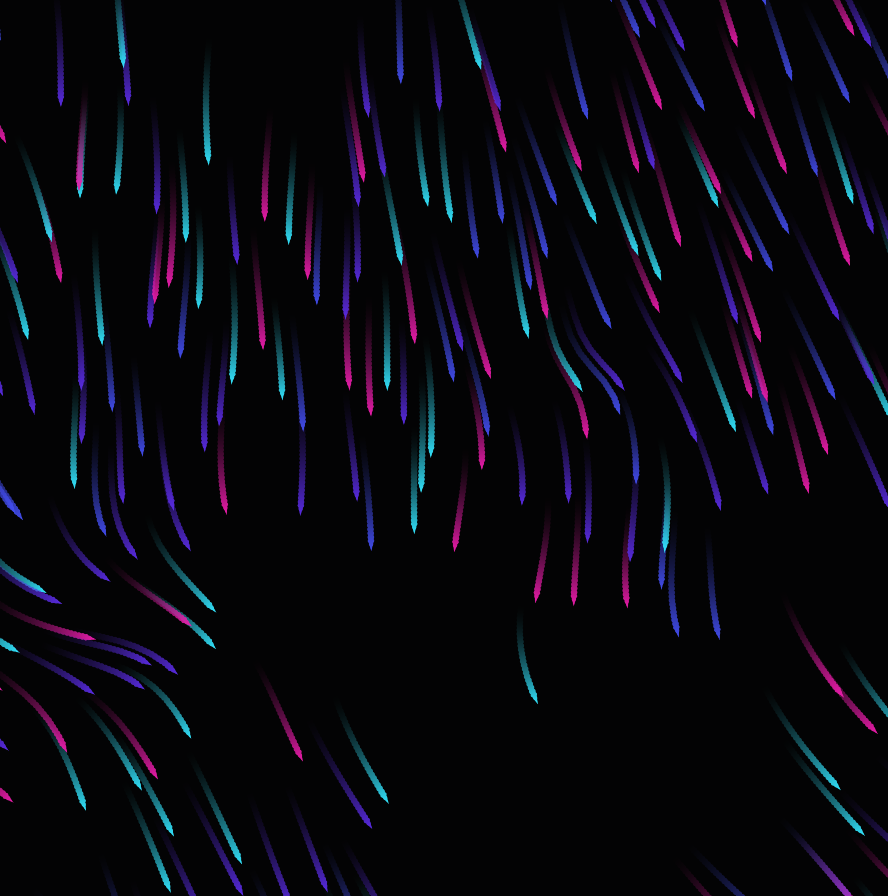
A Shadertoy shader for this background:

```glsl
float hash(vec2 p) { return fract(sin(dot(p, vec2(127.1, 311.7))) * 43758.5453); }

// Soft elliptical bump around a centre
float bump(vec2 p, vec2 centre, vec2 radius) {
    vec2 q = (p - centre) / radius;
    return exp(-dot(q, q));
}

// Drift direction: mostly down, bent by a few broad eddies
vec2 flow(vec2 p) {
    float angle = 0.38 * smoothstep(0.25, 0.8, p.x)
                + 0.4 * (1.0 - smoothstep(0.0, 0.1, p.x))
                + 0.4 * (1.0 - smoothstep(0.1, 0.35, p.y));
    angle += 1.25 * bump(p, vec2(0.13, 0.3), vec2(0.15, 0.1));
    angle += 0.5 * bump(p, vec2(0.67, 0.58), vec2(0.06, 0.04));
    angle -= 0.45 * bump(p, vec2(0.65, 0.38), vec2(0.2, 0.12));
    angle += 0.09 * sin(p.x * 31.0 + p.y * 17.0);
    return vec2(sin(angle), -cos(angle));
}

// Chance that a streak ends here
float density(vec2 p) {
    float gaps = bump(p, vec2(0.7, 0.07), vec2(0.28, 0.2))
               + bump(p, vec2(0.38, 0.27), vec2(0.15, 0.12))
               + bump(p, vec2(0.32, 0.95), vec2(0.26, 0.15))
               + bump(p, vec2(0.92, 0.36), vec2(0.1, 0.07))
               + bump(p, vec2(0.05, 0.03), vec2(0.15, 0.08));
    return 1.0 - 1.25 * gaps;
}

vec3 streakColour(float pick) {
    if (pick < 0.22) return vec3(0.2, 0.9, 1.0);
    if (pick < 0.45) return vec3(0.92, 0.11, 0.67);
    if (pick < 0.67) return vec3(0.26, 0.3, 0.93);
    return vec3(0.35, 0.17, 0.89);
}

void mainImage(out vec4 fragColor, in vec2 fragCoord) {
    vec2 p = fragCoord / iResolution.y;
    float aa = 0.6 / iResolution.y;
    float cellSize = 0.06;
    vec2 home = floor(p / cellSize);
    vec3 colour = vec3(0.012, 0.012, 0.014);

    // One streak head per cell; only cells downstream can reach this point
    for (int j = -3; j <= 1; j++)
    for (int i = -1; i <= 3; i++) {
        vec2 cell = home + vec2(i, j);
        vec2 head = (cell + vec2(hash(cell), hash(cell + 41.3))) * cellSize;
        vec2 toPoint = p - head;
        if (dot(toPoint, toPoint) > 0.025) continue;

        // Skip points outside the widest wedge the trail can sweep
        vec2 back = -flow(head);
        float forward = dot(toPoint, back);
        float lateral = abs(toPoint.x * back.y - toPoint.y * back.x);
        if (forward < -0.006 || lateral > 0.01 + 0.7 * max(forward, 0.0)) continue;
        if (hash(cell + 73.1) > density(head)) continue;

        // Walk upstream from the head and find the nearest point
        float len = mix(0.115, 0.15, hash(cell + 97.7));
        float stepLen = len / 7.0;
        float nearest = 1.0;
        float along = 0.0;
        vec2 a = head;
        for (int k = 0; k < 7; k++) {
            float h = clamp(dot(p - a, back), 0.0, stepLen);
            float d = length(p - a - back * h);
            if (d < nearest) {
                nearest = d;
                along = float(k) * stepLen + h;
            }
            a += back * stepLen;
            if (k < 6) back = -flow(a);
        }

        // Pointed tip, beaded edge, fading tail
        float bead = abs(sin(along * 3.14159 / 0.0044));
        float halfWidth = (0.003 + 0.0007 * bead) * min(along / 0.011, 1.0);
        float cover = 1.0 - smoothstep(-aa, aa, nearest - halfWidth);
        float fade = pow(max(1.0 - along / len, 0.0), 1.7);
        colour = mix(colour, streakColour(hash(cell + 25.9)), cover * fade);
    }

    fragColor = vec4(colour, 1.0);
}
```
